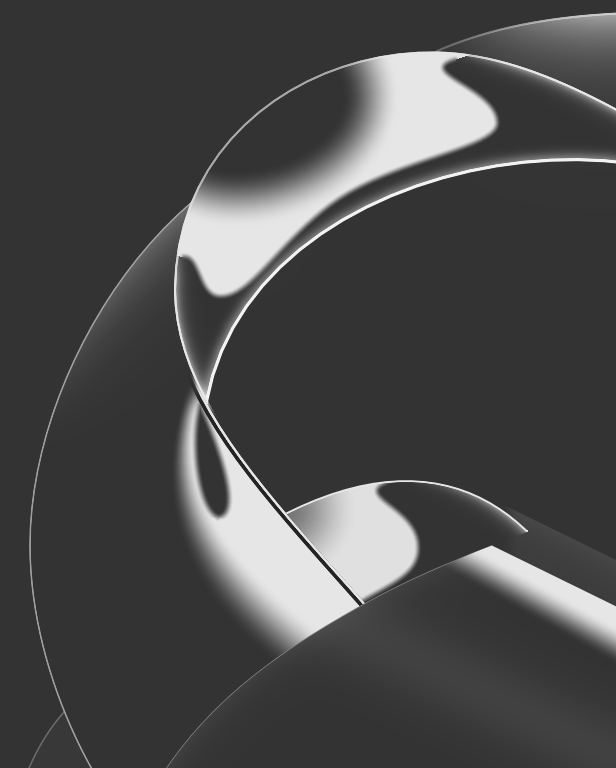
Give the GLSL for this background, as a Shadertoy shader.

```glsl
// Glossy monochrome ribbon loop with soft studio reflections on dark grey.
#define CANVAS 7.68     // units per canvas height
#define STEPS 20        // segments per curve
#define BASE 0.2        // backdrop and unlit metal
#define WHITE 0.9       // full reflection
#define HAIRLINE 0.006  // half width of bright edges
#define RIM 0.05        // reach of the glow behind an edge

// Signed distance to a cubic curve, positive to the right of its travel.
float curve(vec2 p, vec2 a, vec2 b, vec2 c, vec2 d) {
    float best = 1e5, side = 1.0;
    vec2 from = a;
    for (int i = 1; i <= STEPS; i++) {
        float t = float(i) / float(STEPS), s = 1.0 - t;
        vec2 to = s*s*s*a + 3.0*s*s*t*b + 3.0*s*t*t*c + t*t*t*d;
        vec2 e = to - from, w = p - from;
        vec2 gap = w - e * clamp(dot(w, e) / dot(e, e), 0.0, 1.0);
        float dist = dot(gap, gap);
        if (dist < best) {
            best = dist;
            side = e.x * w.y - e.y * w.x < 0.0 ? -1.0 : 1.0;
        }
        from = to;
    }
    return side * sqrt(best);
}

// Joins two curves into one path.
float join(float a, float b) { return abs(a) < abs(b) ? a : b; }

float pixelSize() { return CANVAS / iResolution.y; }

// Coverage where the distance is positive.
float fill(float d) { return clamp(0.5 + d / pixelSize(), 0.0, 1.0); }

float stroke(float d, float halfWidth) {
    return 1.0 - smoothstep(halfWidth, halfWidth + pixelSize(), abs(d));
}

void mainImage(out vec4 fragColor, in vec2 fragCoord) {
    // Units run right and down from the top left corner.
    vec2 p = vec2(fragCoord.x, iResolution.y - fragCoord.y) * pixelSize();
    float shade = BASE;

    // Main loop edges; the outer one runs on into the diagonal.
    float diagonal = curve(p, vec2(1.74, 2.9), vec2(1.75, 3.95), vec2(2.6, 4.85), vec2(3.65, 6.03));
    float outer = join(diagonal, join(
        curve(p, vec2(6.3, 1.16), vec2(5.7, 0.83), vec2(5.05, 0.53), vec2(4.37, 0.515)),
        curve(p, vec2(4.37, 0.515), vec2(3.1, 0.49), vec2(1.75, 1.35), vec2(1.74, 2.9))));
    float inner = curve(p, vec2(6.3, 1.65), vec2(4.6, 1.42), vec2(2.4, 2.25), vec2(2.08, 4.02));

    // Far ribbon at the upper right.
    float far = curve(p, vec2(4.37, 0.51), vec2(4.9, 0.28), vec2(5.5, 0.16), vec2(6.3, 0.13));
    float farLight = smoothstep(4.2, 6.2, p.x);
    shade += fill(far) * 0.45 * farLight * exp(-abs(far) / 0.36);
    shade = mix(shade, 0.8, stroke(far, HAIRLINE) * (0.3 + 0.7 * farLight));

    // Large ring at the left and the small arc behind it.
    float ring = join(
        curve(p, vec2(1.92, 2.02), vec2(0.95, 2.85), vec2(0.3, 4.25), vec2(0.3, 5.45)),
        curve(p, vec2(0.3, 5.45), vec2(0.3, 6.3), vec2(0.6, 7.15), vec2(0.97, 7.78)));
    float arc = curve(p, vec2(0.64, 7.12), vec2(0.5, 7.28), vec2(0.38, 7.46), vec2(0.26, 7.75));
    float arcMask = fill(ring) * smoothstep(7.0, 7.1, p.y);
    shade += arcMask * (0.02 * fill(-arc) + 0.2 * stroke(arc, 0.003));
    shade += fill(-ring) * 0.22 * exp(-abs(ring) / 0.28) * smoothstep(4.6, 2.0, p.y);
    shade = mix(shade, 0.62, stroke(ring, 0.003));

    // Lower twist: soft left side, dark drop, crisp diagonal edge.
    float twist = curve(p, vec2(1.95, 3.9), vec2(1.6, 4.9), vec2(2.05, 5.7), vec2(2.95, 6.45));
    float blur = mix(0.09, 0.28, smoothstep(4.0, 6.4, p.y));
    float twistLight = smoothstep(blur, -blur, twist) * smoothstep(3.7, 4.15, p.y);
    float drop = max(
        curve(p, vec2(2.0, 4.05), vec2(1.9, 4.4), vec2(1.98, 5.1), vec2(2.18, 5.17)),
        curve(p, vec2(2.18, 5.17), vec2(2.4, 5.15), vec2(2.25, 4.6), vec2(2.0, 4.05)));
    twistLight *= smoothstep(-0.04, 0.05, drop);
    shade = mix(shade, mix(shade, WHITE, twistLight), fill(outer));

    // Main loop: bright lobe, cloudy dark reflection, glowing rims.
    float lobe = join(
        join(curve(p, vec2(4.55, 0.6), vec2(4.15, 0.72), vec2(4.98, 0.88), vec2(4.98, 1.23)),
             curve(p, vec2(4.98, 1.23), vec2(4.98, 1.5), vec2(3.9, 1.6), vec2(3.3, 2.06))),
        join(curve(p, vec2(3.3, 2.06), vec2(2.75, 2.48), vec2(2.5, 2.98), vec2(2.2, 2.97)),
             curve(p, vec2(2.2, 2.97), vec2(1.98, 2.96), vec2(2.0, 2.57), vec2(1.84, 2.57))));
    float cloud = curve(p, vec2(3.55, 0.5), vec2(4.2, 1.5), vec2(2.6, 2.3), vec2(1.85, 1.85));
    float lobeLight = smoothstep(-0.03, 0.05, lobe) * smoothstep(0.28, -0.3, cloud);
    float loop = mix(BASE, WHITE, lobeLight);
    float rimLight = max(smoothstep(4.3, 5.3, p.x), smoothstep(2.3, 2.9, p.y));
    loop += 0.6 * rimLight * exp(-abs(outer) / RIM) * (1.0 - lobeLight);
    loop += 0.32 * exp(-pow(inner / 0.085, 2.0)) * (1.0 - lobeLight);
    loop = mix(loop, 0.95, stroke(inner - 0.015, 0.012));
    shade = mix(shade, min(loop, 0.95), fill(min(-outer, inner)));
    float edgeGain = mix(0.65, 1.0, rimLight);
    shade = mix(shade, WHITE, edgeGain * stroke(outer + 0.01, HAIRLINE) * smoothstep(4.2, 3.9, p.y));
    float lowEdge = smoothstep(3.7, 4.0, p.y);
    shade = mix(shade, 0.14, lowEdge * stroke(diagonal - 0.042, 0.014));
    shade = mix(shade, WHITE, lowEdge * stroke(diagonal - 0.012, HAIRLINE));

    // Straight panel behind the tube at the right.
    vec2 across = vec2(-0.44, 0.898);
    float panel = dot(p - vec2(5.2, 5.13), across);
    shade += fill(panel) * smoothstep(5.0, 5.2, p.x) * (0.03 + 0.05 * exp(-abs(panel) / 0.2));

    // Small loop between the diagonal and the tube.
    float tubeRim = join(
        curve(p, vec2(1.55, 7.85), vec2(2.1, 6.95), vec2(2.9, 6.45), vec2(3.65, 6.03)),
        curve(p, vec2(3.65, 6.03), vec2(4.25, 5.7), vec2(4.8, 5.5), vec2(5.27, 5.32)));
    float crest = curve(p, vec2(2.85, 5.13), vec2(3.9, 4.6), vec2(4.7, 4.75), vec2(5.27, 5.3));
    float shine = join(
        curve(p, vec2(3.95, 4.8), vec2(3.45, 4.95), vec2(4.2, 5.05), vec2(4.19, 5.48)),
        curve(p, vec2(4.19, 5.48), vec2(4.19, 5.75), vec2(3.9, 5.85), vec2(3.6, 6.03)));
    float shineLight = smoothstep(-0.03, 0.05, shine);
    float small = mix(BASE, mix(0.45, 0.88, smoothstep(0.0, 0.75, length(p - vec2(2.85, 5.1)))), shineLight);
    small += 0.55 * (1.0 - shineLight) * smoothstep(4.0, 5.0, p.x) * exp(-abs(crest) / RIM);
    small = mix(small, WHITE, stroke(crest - 0.008, HAIRLINE));
    shade = mix(shade, small, fill(min(min(crest, -tubeRim), -outer)));

    // Front tube with a bright band along its upper side.
    float depth = dot(p - vec2(4.97, 5.48), across);
    float band = smoothstep(0.45, 0.1, depth - 0.06 * (p.x - 4.9));
    float tube = BASE + 0.055 * exp(-pow((depth - 1.35) / 0.4, 2.0)) + 0.05 * exp(-abs(tubeRim) / 0.15);
    tube = mix(tube, WHITE, band);
    tube = mix(tube, 0.5, stroke(tubeRim, 0.003) * (1.0 - band));
    shade = mix(shade, tube, fill(min(tubeRim, depth)));

    fragColor = vec4(vec3(clamp(shade, 0.0, 1.0)), 1.0);
}
```
